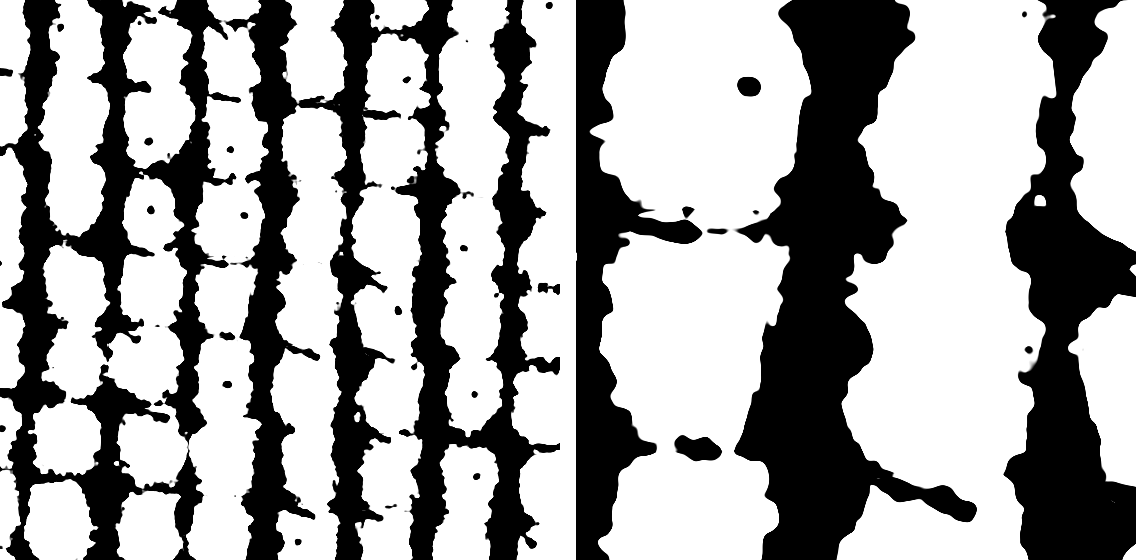
Left: the whole. Right: its middle third, enlarged.
A WebGL 1 fragment shader for this pattern:

```glsl
precision highp float;
uniform vec2 u_resolution;

float hash(vec2 p) {
  return fract(sin(dot(p, vec2(12.9898, 78.233))) * 43758.5453);
}

float noise(vec2 p) {
  vec2 i = floor(p), f = fract(p);
  f = f * f * (3.0 - 2.0 * f);
  return mix(mix(hash(i), hash(i + vec2(1.0, 0.0)), f.x),
             mix(hash(i + vec2(0.0, 1.0)), hash(i + 1.0), f.x), f.y) - 0.5;
}

// Approximate distance to a squarish oval
float oval(vec2 p, vec2 radius) {
  vec2 q = pow(abs(p) / radius + 1e-4, vec2(2.6));
  return (pow(q.x + q.y, 1.0 / 2.6) - 1.0) * radius.x;
}

float segment(vec2 p, vec2 a, vec2 b) {
  vec2 pa = p - a, ba = b - a;
  return length(pa - ba * clamp(dot(pa, ba) / dot(ba, ba), 0.0, 1.0));
}

void main() {
  vec2 uv = gl_FragCoord.xy / u_resolution;

  // Seven by seven cells, columns leaning slightly
  vec2 pos = uv * 7.0 + vec2(0.116 - 0.12 * (uv.y - 0.5), 0.4);
  float column = floor(pos.x + 0.5);
  float row = floor(pos.y + 0.1 * column + 0.5);

  float blobs = 1e3;
  float cuts = 1e3;
  for (int j = -1; j <= 1; j++) {
    for (int i = -1; i <= 1; i++) {
      vec2 cell = vec2(column + float(i), row + float(j));
      vec2 p = pos - vec2(cell.x, cell.y - 0.1 * cell.x);

      // Uneven blobs that meet or part along the column
      vec2 shift = vec2(hash(cell + 3.1), hash(cell + 7.7)) - 0.5;
      vec2 radius = vec2(0.33 + 0.08 * hash(cell + 11.3),
                         0.43 + 0.1 * hash(cell + 17.9) + 0.07 * hash(vec2(cell.x, 5.3)));
      blobs = min(blobs, oval(p - shift * vec2(0.12, 0.12), radius));

      // Stubby cracks reaching into some of the joints
      if (hash(cell + 23.5) < 0.45) {
        vec2 start = vec2(-0.36, 0.5 + 0.1 * shift.x);
        vec2 reach = vec2(0.12 + 0.5 * hash(cell + 29.1), -0.2 * hash(cell + 31.7));
        cuts = min(cuts, segment(p, start, start + reach) - 0.045);
      }

      // Pinholes
      if (hash(cell + 37.3) < 0.3) {
        vec2 hole = 0.4 * vec2(hash(cell + 41.9), hash(cell + 43.1)) - 0.2;
        cuts = min(cuts, length(p - hole) - 0.04);
      }
    }
  }

  // Ragged edges
  float ragged = 0.1 * noise(pos * 10.0) + 0.045 * noise(pos * 21.0 + 4.0);
  float wobble = 0.15 * noise(pos * 3.3 + 9.0);
  float d = max(blobs + ragged + wobble, -cuts + 0.6 * ragged);

  float edge = 3.8 / u_resolution.y;
  gl_FragColor = vec4(vec3(1.0 - smoothstep(-edge, edge, d)), 1.0);
}
```
